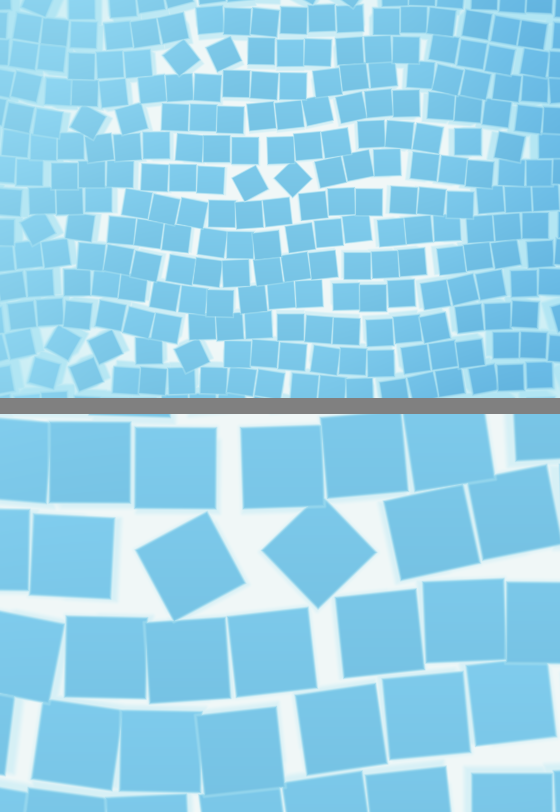
Top, the full canvas; bottom, a detail of the centre.
Give the GLSL for this pattern, as a WebGL 2 fragment shader.

```glsl
#version 300 es
precision highp float;
// Scattered rows of translucent blue square tiles on a bright light table.

uniform vec2 u_resolution;
out vec4 fragColor;

vec3 hash3(vec2 p) {
  vec3 q = fract(p.xyx * vec3(0.1031, 0.1030, 0.0973) + 0.37);
  q += dot(q, q.yxz + 33.33);
  return fract((q.xxy + q.yzz) * q.zyx);
}

// Layered sines that make the rows wander up and down.
float rowBend(vec2 p) {
  return 0.018 * sin(5.0 * p.x + 4.0 * p.y) + 0.009 * sin(11.0 * p.x - 6.0 * p.y + 1.0);
}

float rowAngle(vec2 p) {
  return atan(0.09 * cos(5.0 * p.x + 4.0 * p.y) + 0.099 * cos(11.0 * p.x - 6.0 * p.y + 1.0));
}

float squareDistance(vec2 p, float angle, float halfSide) {
  float c = cos(angle), s = sin(angle);
  vec2 d = abs(mat2(c, -s, s, c) * p) - halfSide;
  return length(max(d, 0.0)) + min(max(d.x, d.y), 0.0);
}

void main() {
  vec2 p = gl_FragCoord.xy / u_resolution.y;
  vec2 middle = 0.5 * u_resolution / u_resolution.y;
  vec2 fromMiddle = p - middle;
  float edge = dot(fromMiddle, fromMiddle) / dot(middle, middle);

  // Softness grows towards the rim of the view.
  float soft = 0.7 / u_resolution.y + 0.0006 + 0.0025 * edge;
  vec2 runSize = vec2(0.225, 0.075);
  float row0 = floor((p.y - rowBend(p)) / runSize.y);

  // Tile colour drifts from pale at the lower left to deep at the right.
  float drift = fromMiddle.x * 0.75 + 0.10 * sin(4.0 * p.y + 2.0 * p.x);
  vec3 tileBase = mix(vec3(0.48, 0.78, 0.91), vec3(0.40, 0.72, 0.89), smoothstep(0.12, 0.55, drift));
  tileBase = mix(tileBase, vec3(0.54, 0.82, 0.93), smoothstep(0.12, 0.50, -drift));

  vec3 tiles = tileBase;
  float cover = 0.0;
  float side = 0.0;

  for (int j = -1; j <= 1; j++) {
    float row = row0 + float(j);
    float rowShift = hash3(vec2(row, 71.0)).x;
    float run0 = floor(p.x / runSize.x - rowShift);

    for (int i = -1; i <= 1; i++) {
      float run = run0 + float(i);
      vec3 runRandom = hash3(vec2(run, row) + 17.0);
      // Most runs hold three touching tiles, loose ones hold two turned tiles.
      bool loose = runRandom.x < 0.15;
      float count = loose ? 2.0 : 3.0;
      float pitch = loose ? 0.108 : 0.0695;

      for (float k = 0.0; k < count; k++) {
        vec3 r = hash3(vec2(run * 3.0 + k, row) + 43.0);
        vec2 place = (vec2(run + rowShift, row) + 0.5) * runSize;
        float along = (k - 0.5 * (count - 1.0)) * pitch;
        float lean = (runRandom.z - 0.5) * 0.12;
        place += vec2(along + (runRandom.y - 0.5) * 0.014, along * lean + (runRandom.z - 0.5) * 0.010);
        place += (r.xy - 0.5) * vec2(0.004, 0.007);
        float angle = rowAngle(place) + lean + (r.z - 0.5) * (loose ? 1.3 : 0.10);
        place.y += rowBend(place);

        // Top face, with a thin bright seam where it meets its neighbours.
        vec2 local = p - place;
        float d = squareDistance(local, angle, 0.0342);
        float face = 1.0 - smoothstep(-soft, soft, d);
        float seam = 1.0 - smoothstep(0.0, 0.0012 + soft, abs(d));
        vec3 faceColor = tileBase + (r.x - 0.5) * 0.022 + local.y * 0.25;
        tiles = mix(tiles, faceColor, face);
        tiles = mix(tiles, vec3(0.69, 0.90, 0.95), 0.45 * seam);
        cover = max(cover, face);

        // Glowing side wall, seen leaning towards the middle of the view.
        vec2 wall = (middle - place) * 0.026 + 0.00001;
        float t = clamp(dot(local, wall) / dot(wall, wall), 0.0, 1.0);
        float wallDistance = squareDistance(local - wall * t, angle, 0.0342);
        side = max(side, 1.0 - smoothstep(-0.002, 0.004 + 0.008 * edge, wallDistance));
      }
    }
  }

  // Light table, white in the middle and cyan near the rim.
  vec3 color = mix(vec3(0.94, 0.97, 0.97), vec3(0.78, 0.93, 0.96), smoothstep(0.15, 0.95, edge));
  color = mix(color, vec3(0.67, 0.89, 0.95), side * (0.35 + 0.45 * smoothstep(0.0, 0.6, edge)));
  color = mix(color, tiles, cover);
  fragColor = vec4(color, 1.0);
}
```
